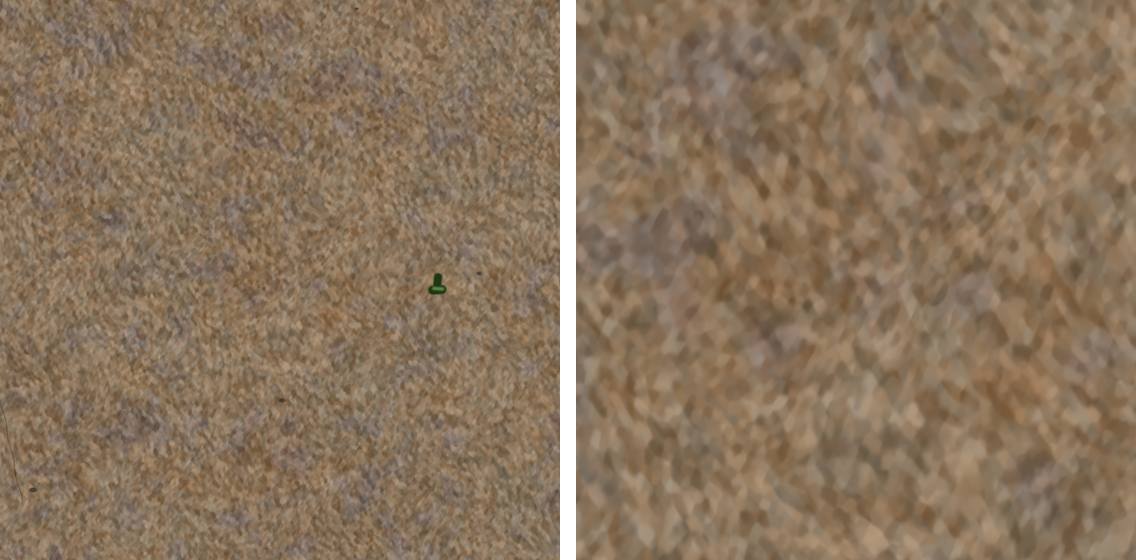
Left: the whole. Right: its middle third, enlarged.
Give the GLSL for this texture, as a WebGL 1 fragment shader.

```glsl
precision highp float;
// Brown sandy ground: slanted soft grains over broad faint stains, with
// a few dark specks, a hairline crack and one small green leaf scrap.
// Grains and stains are cellular noise blended smoothly between cells.
uniform vec2 u_resolution;

const vec3 SAND = vec3(0.532, 0.448, 0.353);
const vec3 WARM_SHIFT = vec3(0.036, -0.002, -0.030);
const vec3 VIOLET_SHIFT = vec3(-0.012, -0.010, 0.024);
const vec3 SPECK = vec3(0.20, 0.18, 0.17);
const vec3 LEAF_DARK = vec3(0.12, 0.21, 0.08);
const vec3 LEAF_LIGHT = vec3(0.36, 0.53, 0.27);

vec2 hash2(vec2 cell) {
  vec2 q = vec2(dot(cell, vec2(127.1, 311.7)), dot(cell, vec2(269.5, 183.3)));
  return fract(sin(q) * 43758.5);
}

// Two random values in -1..1 per cell, blended around jittered centres.
vec2 cellular(vec2 p, float sharpness, float seed) {
  vec2 base = floor(p);
  vec2 total = vec2(0.0);
  float weights = 0.0;
  for (int j = -1; j <= 1; j++) {
    for (int i = -1; i <= 1; i++) {
      vec2 cell = base + vec2(float(i), float(j));
      vec2 toCentre = cell + 0.15 + 0.7 * hash2(cell + seed) - p;
      float w = exp(-sharpness * dot(toCentre, toCentre));
      total += w * (2.0 * hash2(cell + seed + 37.0) - 1.0);
      weights += w;
    }
  }
  return total / weights;
}

// Cell coordinates stretched along a direction; density is across, along.
vec2 slanted(vec2 p, float angle, vec2 density) {
  vec2 dir = vec2(cos(angle), sin(angle));
  return vec2(dot(p, vec2(dir.y, -dir.x)), dot(p, dir)) * density;
}

float segmentDistance(vec2 p, vec2 a, vec2 b) {
  vec2 ab = b - a;
  float t = clamp(dot(p - a, ab) / dot(ab, ab), 0.0, 1.0);
  return length(p - a - ab * t);
}

float softFill(float dist, float radius, float softness) {
  return 1.0 - smoothstep(radius - softness, radius + softness, dist);
}

vec3 ground(vec2 p) {
  // Layered sines bend the strokes a little.
  vec2 bent = p + 0.004 * sin(p.yx * vec2(31.0, 27.0) + 2.0 * sin(p * 17.0));
  vec2 coarse = cellular(slanted(bent, 2.1, vec2(150.0, 84.0)), 6.0, 3.0);
  vec2 fine = cellular(slanted(bent, 1.15, vec2(205.0, 125.0)), 6.0, 11.0);
  vec2 patches = cellular(bent * 34.0, 3.5, 23.0);
  vec2 stains = cellular(bent * 11.0, 3.5, 41.0);

  float tone = 0.080 * coarse.x + 0.060 * fine.x
             + 0.024 * patches.x + 0.018 * stains.x;
  float warmth = 0.55 * coarse.y + 0.3 * fine.y
               + 0.5 * patches.y + 0.35 * stains.y;
  float violet = smoothstep(0.1, 0.8, -patches.y - 0.5 * stains.x);
  return SAND + tone + warmth * WARM_SHIFT + violet * VIOLET_SHIFT;
}

vec3 addSpecks(vec3 color, vec2 p) {
  for (int i = 0; i < 4; i++) {
    float id = float(i);
    vec2 centre = hash2(vec2(id + 5.0, 8.0));
    float radius = 0.0025 + 0.0009 * id;
    vec2 offset = (p - centre) * vec2(0.8, 1.2);
    color = mix(color, SPECK, 0.75 * softFill(length(offset), radius, 0.002));
  }
  return color;
}

vec3 addCrack(vec3 color, vec2 p) {
  float wobble = 0.0015 * sin(p.y * 95.0);
  float dist = segmentDistance(p + vec2(wobble, 0.0), vec2(0.0, 0.29), vec2(0.04, 0.10));
  return color * (1.0 - 0.22 * softFill(dist, 0.0012, 0.0012));
}

vec3 addLeaf(vec3 color, vec2 p, vec2 centre) {
  vec2 q = p - centre;
  float stalk = segmentDistance(q, vec2(0.001, 0.014), vec2(0.0, 0.0));
  float blade = segmentDistance(q, vec2(-0.008, -0.009), vec2(0.008, -0.008));
  float shape = max(softFill(stalk, 0.007, 0.002), softFill(blade, 0.008, 0.002));
  float glint = segmentDistance(q, vec2(-0.006, -0.006), vec2(0.009, -0.007));
  vec3 leaf = mix(LEAF_DARK, LEAF_LIGHT, softFill(glint, 0.003, 0.003));
  return mix(color, leaf, shape);
}

void main() {
  vec2 p = gl_FragCoord.xy / u_resolution.y;
  vec3 color = ground(p);
  color = addCrack(color, p);
  color = addSpecks(color, p);
  color = addLeaf(color, p, vec2(0.781, 0.491));
  gl_FragColor = vec4(color, 1.0);
}
```
